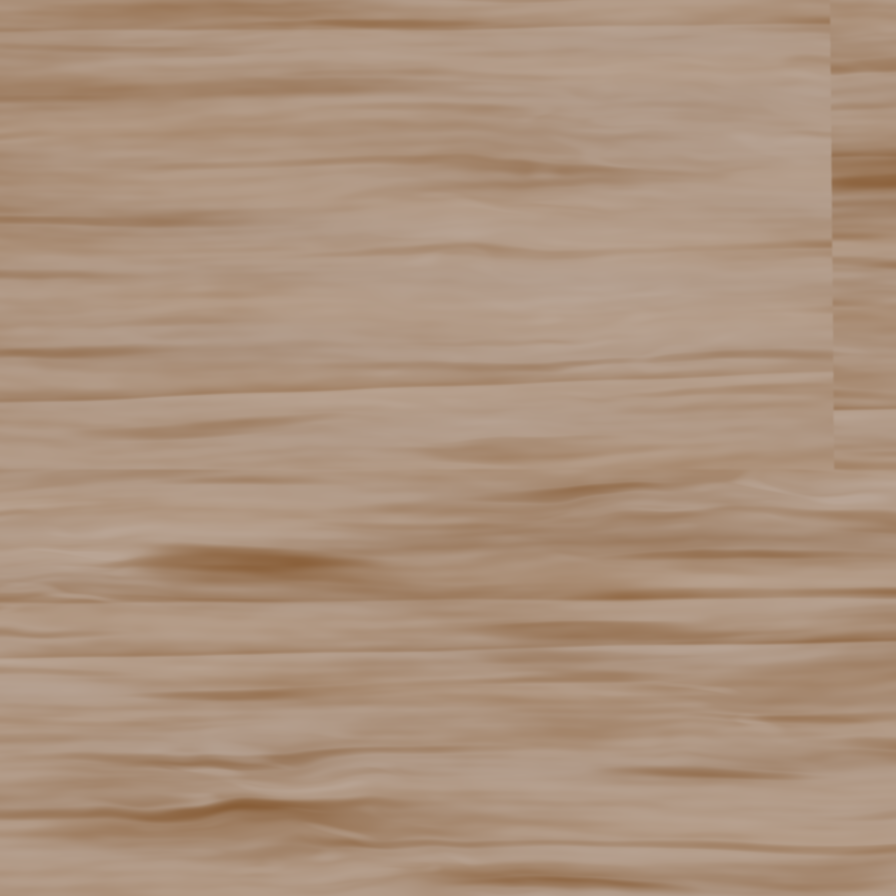
This texture is drawn by a Shadertoy shader. Its source:

```glsl
// Pale oak flooring: three boards with soft, nearly horizontal grain.
// Each board layers stretched gradient noise, dark streaks and pale flecks,
// then a tone ramp turns the sum into colour.

#define DARK_WOOD vec3(0.548, 0.384, 0.238)
#define PALE_WOOD vec3(0.716, 0.632, 0.566)
#define BASE_TONE 0.84
#define GRAIN_CONTRAST 0.62
#define STREAK_DEPTH 0.56
#define FLECK_LIFT 0.26
#define WARP_HEIGHT 0.016
#define SEAM_Y 0.476
#define SEAM_X 0.931
#define SEAM_SOFTNESS 0.0022

// Integer hash giving a random unit gradient for each lattice cell
vec2 cellGradient(vec2 cell) {
    uvec2 q = uvec2(ivec2(cell) + 4096);
    uint h = q.x * 1597334677u ^ q.y * 3812015801u;
    h = (h ^ (h >> 15)) * 2246822519u;
    h ^= h >> 13;
    float angle = float(h & 65535u) / 65536.0 * 6.28318;
    return vec2(cos(angle), sin(angle));
}

// Gradient noise, roughly -0.7 to 0.7
float gradientNoise(vec2 p) {
    vec2 cell = floor(p), f = p - cell;
    vec2 u = f * f * f * (f * (f * 6.0 - 15.0) + 10.0);
    vec2 e = vec2(0.0, 1.0);
    float a = dot(cellGradient(cell), f);
    float b = dot(cellGradient(cell + e.yx), f - e.yx);
    float c = dot(cellGradient(cell + e.xy), f - e.xy);
    float d = dot(cellGradient(cell + e.yy), f - e.yy);
    return mix(mix(a, b, u.x), mix(c, d, u.x), u.y);
}

// Long growth line: a dark upper lip fading upward over a thin pale lower lip
float growthLine(vec2 p, float height, float slope, float strength) {
    float wobble = 0.004 * gradientNoise(vec2(p.x * 5.0, height * 40.0));
    float d = p.y - height - slope * p.x - wobble;
    float dark = smoothstep(-0.002, 0.003, d) * exp(-max(d, 0.0) / 0.009);
    float pale = smoothstep(0.001, -0.004, d) * exp(min(d, 0.0) / 0.014);
    float fade = 0.8 + 0.9 * gradientNoise(vec2(p.x * 2.5, height * 70.0));
    return strength * fade * (0.45 * pale - dark);
}

// Tone of one board: 0 is dark, 1 is pale
float boardTone(vec2 p, float seed, float contrast, float figure) {
    vec2 q = p + vec2(seed * 7.3, seed * 3.7);

    // Bend the fibres, more strongly in patches of lively figure
    float lively = smoothstep(-0.15, 0.35, gradientNoise(q * vec2(2.2, 6.0) + 31.0));
    float bend = gradientNoise(q * vec2(2.5, 6.0));
    bend += (0.2 + 0.8 * lively) * figure * gradientNoise(q * vec2(7.0, 17.0) + 9.0);
    bend += 0.28 * lively * gradientNoise(q * vec2(19.0, 36.0) + 23.0);
    q.y += WARP_HEIGHT * bend - 0.012 * p.x;

    // Fibre bands from broad to fine
    float grain = 0.0, weight = 0.50;
    vec2 scale = vec2(0.9, 5.0);
    for (int i = 0; i < 5; i++) {
        grain += weight * gradientNoise(q * scale + float(i) * 17.3);
        scale *= vec2(1.75, 2.12);
        weight *= 0.86;
    }

    // Sparse dark streaks, wide ones and hairlines
    float wide = smoothstep(0.10, 0.60, gradientNoise(q * vec2(1.6, 21.0) + 53.0));
    float thin = smoothstep(0.14, 0.52, gradientNoise(q * vec2(2.6, 50.0) + 71.0));
    float streaks = 0.70 * wide + 0.65 * thin;

    // Small pale wavy flecks inside the lively patches
    vec2 speck = q * vec2(13.0, 62.0);
    speck.x += 0.35 * speck.y + gradientNoise(speck * 0.6 + 41.0);
    float fleck = smoothstep(0.05, 0.55, gradientNoise(speck + 97.0));
    float pores = 0.07 * gradientNoise(q * vec2(24.0, 100.0) + 113.0);

    float tone = GRAIN_CONTRAST * grain - STREAK_DEPTH * streaks;
    return BASE_TONE + contrast * tone + FLECK_LIFT * fleck * lively * figure + pores;
}

void mainImage(out vec4 fragColor, in vec2 fragCoord) {
    vec2 uv = fragCoord / iResolution.xy;

    // Three boards with their own grain
    float upper = boardTone(uv, 1.0, 0.82, 0.50);
    upper += growthLine(uv, 0.551, 0.036, 0.34);
    upper += growthLine(uv, 0.963, 0.010, 0.30);
    float side = boardTone(uv, 5.0, 1.15, 0.25) - 0.12;
    side += growthLine(uv, 0.815, 0.010, 0.55);
    side += growthLine(uv, 0.533, 0.010, 0.55);
    float lower = boardTone(uv, 9.0, 1.12, 1.00);
    lower += growthLine(uv, 0.264, 0.021, 0.48);
    lower += growthLine(uv, 0.328, 0.004, 0.34);

    // Butt joint on the right and the faint long joint
    float jointX = SEAM_X - 0.009 * (uv.y - SEAM_Y);
    float onSide = smoothstep(-SEAM_SOFTNESS, SEAM_SOFTNESS, uv.x - jointX);
    float onTop = smoothstep(-SEAM_SOFTNESS, SEAM_SOFTNESS, uv.y - SEAM_Y);
    float tone = mix(lower, mix(upper, side, onSide), onTop);

    // Compress the pale end so highlights stay soft
    tone -= 0.45 * max(tone - 0.88, 0.0);
    vec3 color = mix(DARK_WOOD, PALE_WOOD, clamp(tone, -0.1, 1.05));

    // Slight drift between grey and honey
    float warmth = gradientNoise(uv * vec2(2.0, 24.0) + 151.0);
    color += 0.014 * warmth * vec3(0.6, 0.0, -0.8);
    fragColor = vec4(color, 1.0);
}
```
